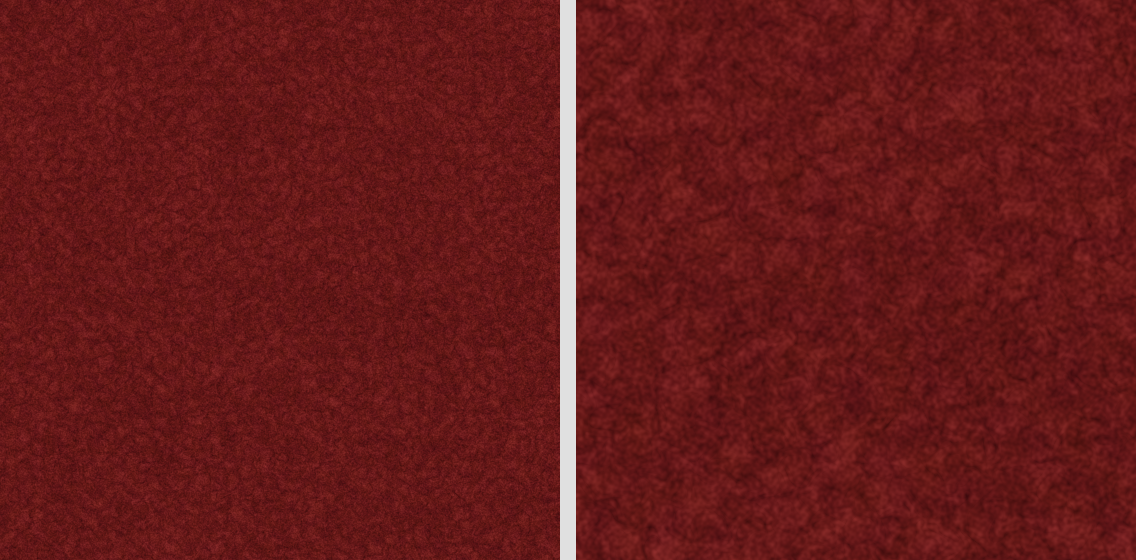
Left, the full canvas; right, a detail of the centre.
Give the GLSL for this texture, as a Shadertoy shader.

```glsl
// Deep red felt: small domed tufts parted by soft dark creases.
// Folded gradient noise shapes the tufts; faint drift, strong fibre grain
// and a slight shift between crimson and rust are added on top.

vec2 gradientAt(ivec2 cell) {
    uvec2 q = uvec2(cell + 4096) * uvec2(1597334673u, 3812015801u);
    uint h = (q.x ^ q.y) * 1597334673u;
    h = (h ^ (h >> 15)) * 2246822519u;
    h ^= h >> 13;
    float angle = float(h & 65535u) / 65536.0 * 6.28319;
    return vec2(cos(angle), sin(angle));
}

float gradientNoise(vec2 p) {
    ivec2 i = ivec2(floor(p));
    vec2 f = fract(p);
    vec2 u = f * f * f * (f * (f * 6.0 - 15.0) + 10.0);
    float a = dot(gradientAt(i), f);
    float b = dot(gradientAt(i + ivec2(1, 0)), f - vec2(1, 0));
    float c = dot(gradientAt(i + ivec2(0, 1)), f - vec2(0, 1));
    float d = dot(gradientAt(i + ivec2(1, 1)), f - vec2(1, 1));
    return mix(mix(a, b, u.x), mix(c, d, u.x), u.y);
}

// Rounded tufts with soft creases where the noise crosses zero
float tufts(vec2 p) {
    mat2 turn = mat2(0.8, 0.6, -0.6, 0.8);
    float sum = 0.0, weight = 0.5;
    p = turn * p * 42.0;
    for (int i = 0; i < 3; i++) {
        sum += weight * sqrt(abs(gradientNoise(p)) + 0.02);
        p = turn * p * 1.87 + 17.3;
        weight *= 0.7;
    }
    return sum;
}

// Fibre grain from two turned layers
float grain(vec2 p) {
    vec2 turned = mat2(0.82, 0.57, -0.57, 0.82) * p;
    return 0.9 * gradientNoise(turned * 190.0 + 31.7)
         + 1.3 * gradientNoise(turned.yx * 345.0 + 83.1);
}

void mainImage(out vec4 fragColor, in vec2 fragCoord) {
    vec2 uv = fragCoord / min(iResolution.x, iResolution.y);

    // Bend the tufts so that their outlines wander
    vec2 bend = vec2(gradientNoise(uv * 65.0 + 5.2), gradientNoise(uv * 65.0 + 61.8));
    float pile = tufts(uv + bend * 0.009);

    // Lightness from tufts, dark blotches, drift and grain
    float drift = 0.3 * gradientNoise(uv * 5.0 + 2.4) + 0.4 * gradientNoise(uv * 14.0 + 9.6);
    float blotches = gradientNoise(uv.yx * 58.0 + 44.1);
    float light = (pile - 0.475) * 7.5 + 0.9 * blotches + drift + 1.9 * grain(uv);

    // Dark, middle and light reds, with small rust and crimson patches
    vec3 darkRed = vec3(0.35, 0.077, 0.078);
    vec3 midRed = vec3(0.40, 0.093, 0.093);
    vec3 lightRed = vec3(0.45, 0.119, 0.117);
    vec3 color = midRed + (midRed - darkRed) * 0.8 * min(light, 0.0)
                        + (lightRed - midRed) * 0.8 * max(light, 0.0);
    float rust = gradientNoise(uv * 46.0 + 27.5);
    color += rust * vec3(0.012, 0.011, -0.010);

    fragColor = vec4(color, 1.0);
}
```
